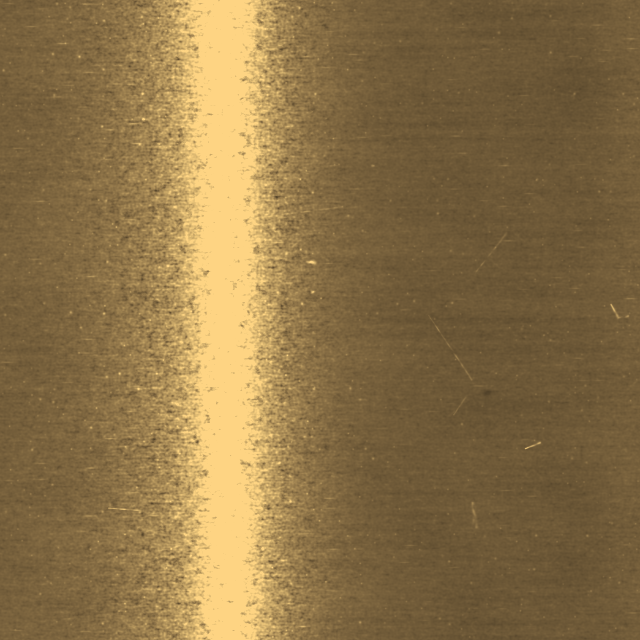
Write a WebGL 1 fragment shader that draws this texture.

```glsl
precision highp float;
// Brushed brass sheet with a vertical highlight, fine grain, specks and scratches.
uniform vec2 u_resolution;

const vec3 BRASS = vec3(0.995, 0.832, 0.512);
const vec3 SHADOW_TINT = vec3(1.0, 0.965, 0.975);
const float AMBIENT = 0.425;

float hash(vec2 p) {
  vec3 q = fract(vec3(p.xyx) * 0.1031);
  q += dot(q, q.yzx + 33.33);
  return fract((q.x + q.y) * q.z);
}

vec2 gradient(vec2 cell) {
  float angle = 6.2832 * hash(cell);
  return vec2(cos(angle), sin(angle));
}

// Gradient noise, roughly -0.7 to 0.7.
float noise(vec2 p) {
  vec2 i = floor(p);
  vec2 f = fract(p);
  vec2 w = f * f * f * (f * (f * 6.0 - 15.0) + 10.0);
  float a = dot(gradient(i), f);
  float b = dot(gradient(i + vec2(1.0, 0.0)), f - vec2(1.0, 0.0));
  float c = dot(gradient(i + vec2(0.0, 1.0)), f - vec2(0.0, 1.0));
  float d = dot(gradient(i + vec2(1.0, 1.0)), f - vec2(1.0, 1.0));
  return mix(mix(a, b, w.x), mix(c, d, w.x), w.y);
}

float fbm(vec2 p) {
  float sum = 0.0;
  float amp = 0.6;
  for (int i = 0; i < 4; i++) {
    sum += amp * noise(p);
    p = p * 2.03 + 17.3;
    amp *= 0.55;
  }
  return sum;
}

// Brightness across the sheet: hot core, wide skirt, faint lifts at both sides.
float sheen(vec2 uv) {
  float d = uv.x - mix(0.358, 0.35, uv.y);
  float core = d / mix(0.049, 0.058, uv.y);
  float skirt = abs(d) / (d < 0.0 ? 0.14 : 0.118);
  float sides = 0.035 * smoothstep(0.9, 1.0, uv.x) + 0.03 * smoothstep(0.45, 0.1, uv.x);
  return AMBIENT + 0.38 * exp(-core * core) + 0.41 * exp(-pow(skirt, 1.4)) + sides;
}

// Round grain and pits crossed by short and long brush marks.
float brushGrain(vec2 uv) {
  float longMarks = noise(uv * vec2(16.0, 260.0));
  float shortMarks = noise(uv * vec2(60.0, 220.0) + 41.0);
  float pits = noise(uv * vec2(160.0, 190.0) + 93.0);
  float fine = noise(uv * vec2(235.0, 270.0) + 151.0);
  float blots = noise(uv * vec2(70.0, 85.0) + 67.0);
  float g = 0.2 * longMarks + 0.35 * shortMarks + 0.45 * pits + 0.4 * fine + 0.35 * blots;
  return g + 0.9 * g * abs(g);
}

// One random elongated spot per grid cell, kept when its hash is high.
float specks(vec2 uv, vec2 grid, float density, vec2 size, float seed) {
  vec2 cell = floor(uv * grid);
  vec2 key = cell + seed;
  vec2 place = 0.25 + 0.5 * vec2(hash(key + 3.1), hash(key + 7.7));
  vec2 offset = (uv - (cell + place) / grid) / size;
  float level = 0.3 + 0.7 * hash(key + 11.9);
  return step(1.0 - density, hash(key)) * level * exp(-dot(offset, offset));
}

// Tapered soft line between two points, broken up along its length.
float scratch(vec2 uv, vec2 a, vec2 b, float width) {
  vec2 pa = uv - a;
  vec2 ba = b - a;
  float t = clamp(dot(pa, ba) / dot(ba, ba), 0.0, 1.0);
  float d = length(pa - ba * t) / (width * mix(0.7, 1.1, t));
  float wear = clamp(0.75 + 1.5 * noise(uv * 110.0), 0.0, 1.3);
  return exp(-d * d) * wear;
}

float scratches(vec2 uv) {
  float s = 0.13 * scratch(uv, vec2(0.67, 0.507), vec2(0.737, 0.407), 0.0015);
  s += 0.09 * scratch(uv, vec2(0.742, 0.573), vec2(0.792, 0.636), 0.0018);
  s += 0.09 * scratch(uv, vec2(0.709, 0.352), vec2(0.729, 0.381), 0.0016);
  s += 0.38 * scratch(uv, vec2(0.821, 0.299), vec2(0.844, 0.308), 0.0016);
  s += 0.30 * scratch(uv, vec2(0.955, 0.524), vec2(0.966, 0.503), 0.0020);
  s += 0.30 * scratch(uv, vec2(0.966, 0.503), vec2(0.981, 0.506), 0.0018);
  s += 0.20 * scratch(uv, vec2(0.739, 0.214), vec2(0.743, 0.177), 0.0032);
  s += 0.28 * scratch(uv, vec2(0.17, 0.206), vec2(0.224, 0.202), 0.0014);
  s += 0.12 * scratch(uv, vec2(0.39, 0.658), vec2(0.535, 0.677), 0.0015);
  s += 0.45 * scratch(uv, vec2(0.479, 0.591), vec2(0.492, 0.590), 0.0026);
  return s;
}

void main() {
  vec2 uv = gl_FragCoord.xy / u_resolution;
  float base = sheen(uv);
  float glow = clamp((base - AMBIENT) / 0.5, 0.0, 1.0);

  // Grain grows steadily towards the highlight.
  float tone = base + brushGrain(uv) * mix(0.055, 0.34, smoothstep(0.0, 0.65, glow));
  tone += 0.05 * fbm(uv * vec2(6.0, 9.0)) + 0.03 * noise(uv * vec2(3.0, 85.0) + 29.0);
  tone -= 0.3 * glow * smoothstep(0.05, 0.5, fbm(uv * vec2(48.0, 60.0) + 211.0));

  // Bright chips and short streaks thin out to the right.
  float wear = mix(0.4, 1.0, smoothstep(0.02, 0.35, glow));
  tone += 0.45 * wear * specks(uv, vec2(52.0), 0.07, vec2(0.0021), 5.0);
  tone += 0.32 * wear * specks(uv, vec2(95.0), 0.07, vec2(0.0015), 57.0);
  tone += 0.24 * wear * specks(uv, vec2(26.0, 110.0), 0.06, vec2(0.008, 0.0013), 83.0);
  tone += scratches(uv);

  // Small dark dent.
  vec2 dent = (uv - vec2(0.762, 0.387)) / vec2(0.007, 0.004);
  tone = clamp(tone - 0.10 * exp(-dot(dent, dent)), 0.0, 1.0);
  vec3 tint = mix(SHADOW_TINT, vec3(1.0), smoothstep(0.4, 0.9, tone));
  gl_FragColor = vec4(BRASS * tint * tone, 1.0);
}
```
